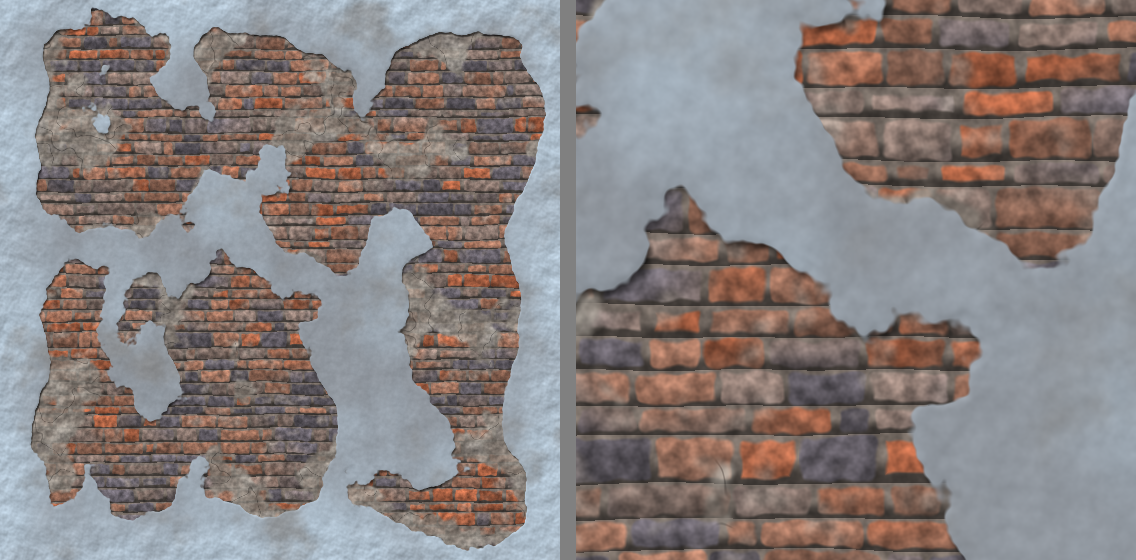
Left: the whole. Right: its middle third, enlarged.
Write a WebGL 2 fragment shader that draws this texture.

```glsl
#version 300 es
precision highp float;
// Weathered wall: uneven courses of worn brick under crumbling beige render
// and broken sheets of blue-grey plaster. Layers are thresholded gradient
// noise, shaded by comparing each height field with a copy shifted to the light.
uniform vec2 u_resolution;
out vec4 fragColor;

const vec2 BRICKS = vec2(21.0, 47.0);      // bricks across, courses up
const vec2 TO_LIGHT = vec2(-0.0018, 0.0040);

vec2 hash22(vec2 p) {
  vec3 q = fract(p.xyx * vec3(0.1031, 0.1030, 0.0973));
  q += dot(q, q.yzx + 33.33);
  return fract((q.xx + q.yz) * q.zy);
}

float cornerSlope(vec2 cell, vec2 offset) {
  float angle = 6.2832 * hash22(cell).x;
  return dot(vec2(cos(angle), sin(angle)), offset);
}

float gradientNoise(vec2 p) {
  vec2 i = floor(p), f = p - i, e = vec2(1.0, 0.0);
  vec2 u = f * f * f * (f * (f * 6.0 - 15.0) + 10.0);
  float low = mix(cornerSlope(i, f), cornerSlope(i + e, f - e), u.x);
  float high = mix(cornerSlope(i + e.yx, f - e.yx), cornerSlope(i + 1.0, f - 1.0), u.x);
  return mix(low, high, u.y);
}

float fbm(vec2 p, int octaves) {
  float sum = 0.0, amp = 1.0;
  for (int k = 0; k < octaves; k++) {
    sum += amp * gradientNoise(p);
    p = mat2(1.6, 1.2, -1.2, 1.6) * p + 17.3;
    amp *= 0.5;
  }
  return sum;
}

// 1 at the canvas rim, 0 further in
float rim(vec2 uv, float width) {
  vec2 d = min(uv, 1.0 - uv);
  return 1.0 - smoothstep(0.0, width, min(d.x, d.y));
}

// Positive where plaster survives
float plasterField(vec2 uv) {
  float sheets = fbm(uv * vec2(4.4, 3.6) + 41.7, 3);
  return sheets + 0.07 * fbm(uv * 38.0, 3) + 0.75 * rim(uv, 0.11) - 0.13;
}

// Interval of unequal length around x: index, start, end
vec3 unevenCell(float x, float seed, float amount) {
  float i = floor(x);
  vec3 edge;
  for (int k = 0; k < 3; k++) {
    float n = i + float(k) - 0.0;
    edge[k] = n + amount * (hash22(vec2(n, seed)).x - 0.5);
  }
  if (x > edge.y) return vec3(i + 1.0, edge.y, edge.z);
  if (x >= edge.x) return vec3(i, edge.x, edge.y);
  float before = i - 1.0 + amount * (hash22(vec2(i - 1.0, seed)).x - 0.5);
  return vec3(i - 1.0, before, edge.x);
}

float roundBox(vec2 p, vec2 halfSize, float radius) {
  vec2 q = abs(p) - halfSize + radius;
  return length(max(q, 0.0)) + min(max(q.x, q.y), 0.0) - radius;
}

vec3 brickColor(vec2 id, float warmth) {
  vec2 pick = hash22(id + 71.0);
  float t = pick.x + 0.5 * warmth;
  vec3 c = mix(vec3(0.37, 0.35, 0.38), vec3(0.50, 0.43, 0.40), smoothstep(0.15, 0.35, t));
  c = mix(c, vec3(0.56, 0.40, 0.33), smoothstep(0.42, 0.58, t));
  c = mix(c, vec3(0.63, 0.36, 0.25), smoothstep(0.78, 0.95, t));
  return c * (0.84 + 0.32 * pick.y);
}

vec3 brickwork(vec2 uv, float grain) {
  vec2 wobble = vec2(gradientNoise(uv * 14.0), gradientNoise(uv * 11.0 + 5.0));
  vec2 p = (uv + 0.004 * wobble) * BRICKS;
  vec3 row = unevenCell(p.y, 3.0, 0.4);
  p.x += 9.0 * hash22(vec2(row.x, 8.0)).y;
  vec3 col = unevenCell(p.x, row.x + 20.0, 0.75);
  vec2 id = vec2(col.x, row.x), lo = vec2(col.y, row.y), hi = vec2(col.z, row.z);
  vec2 local = (p - 0.5 * (lo + hi)) / BRICKS, halfSize = 0.5 * (hi - lo) / BRICKS - 0.0014;
  float wear = 0.0035 * pow(hash22(id).y, 3.0);
  float d = roundBox(local, halfSize, 0.0035) + wear + 0.0030 * gradientNoise(uv * 85.0);
  float height = local.y / halfSize.y;
  vec3 mortar = vec3(0.47, 0.43, 0.40) * (1.0 + 0.35 * grain);
  mortar *= 1.0 - 0.48 * smoothstep(0.2, -0.9, height) * step(height, 0.2);
  vec3 face = brickColor(id, fbm(uv * 5.0 + 9.0, 2));
  face = mix(face, vec3(0.56, 0.52, 0.49), smoothstep(0.1, 0.7, fbm(uv * 26.0 + 3.0, 3)) * 0.7);
  face *= (1.0 + 0.45 * grain) * (1.0 + 0.12 * height);
  return mix(mortar, face, 1.0 - smoothstep(-0.0014, 0.0012, d));
}

void main() {
  vec2 uv = gl_FragCoord.xy / u_resolution;
  float grain = fbm(uv * 95.0 + 2.0, 3);
  float field = plasterField(uv), litField = plasterField(uv + TO_LIGHT);
  vec3 color = brickwork(uv, grain);

  // Beige render, thickest beside the plaster, with flakes and cracks
  float render = fbm(uv * 6.0 + 80.0, 5) + 0.35 * max(field, -0.6) - 0.10;
  float flake = fbm(uv * 24.0 + 30.0, 4);
  float relief = flake - fbm((uv + TO_LIGHT) * 24.0 + 30.0, 4);
  vec3 beige = mix(vec3(0.49, 0.46, 0.43), vec3(0.62, 0.60, 0.57), smoothstep(-0.5, 0.6, flake));
  beige *= 1.0 + 0.7 * relief + 0.18 * grain;
  float crack = 1.0 - smoothstep(0.0, 0.03, abs(fbm(uv * 13.0 + 60.0, 3)));
  beige *= 1.0 - 0.3 * crack;
  color = mix(color, beige, 0.85 * smoothstep(-0.03, 0.09, render));

  // Shadow cast on the wall by the plaster's broken edge
  color *= 1.0 - 0.55 * smoothstep(-0.02, 0.04, litField);

  // Plaster: pale and blue at the rim, streaked grey within
  float cloud = fbm(uv * vec2(6.0, 4.5) + 12.0, 5);
  float streak = gradientNoise(uv * vec2(34.0, 5.0));
  float pale = 0.28 + 0.75 * cloud + 0.65 * rim(uv, 0.14);
  vec3 plaster = mix(vec3(0.56, 0.585, 0.615), vec3(0.68, 0.745, 0.80), clamp(pale, 0.0, 1.0));
  float stain = smoothstep(0.15, 0.7, fbm(uv * 7.0 + 55.0, 5));
  plaster = mix(plaster, vec3(0.53, 0.53, 0.53), 0.7 * stain);
  plaster *= 1.0 + 0.04 * streak + 0.05 * grain + (0.10 + 0.30 * rim(uv, 0.12)) * relief;
  float nearEdge = 1.0 - smoothstep(0.0, 0.07, field);
  plaster *= 1.0 + nearEdge * clamp(2.0 * (field - litField), -0.12, 0.12);
  color = mix(color, plaster, smoothstep(-0.010, 0.012, field));

  fragColor = vec4(clamp(color, 0.0, 1.0), 1.0);
}
```
